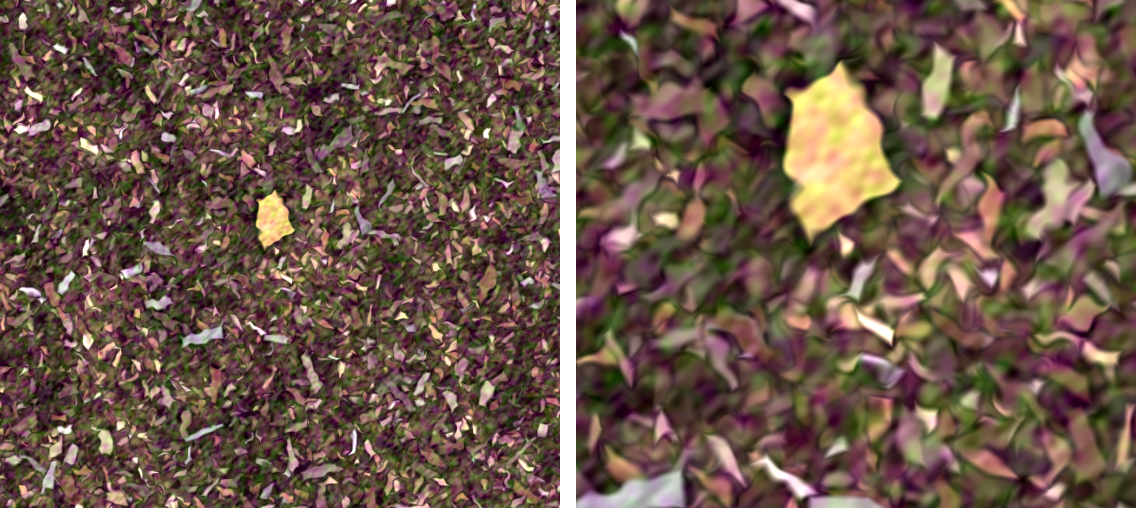
Left: the whole. Right: its middle third, enlarged.
This texture is drawn by a WebGL 1 fragment shader. Its source:

```glsl
precision highp float;
// Dark wood mulch: soft, ragged chips and splinters with red-green colour grain.
uniform vec2 u_resolution;

#define SOFTNESS 0.0029
#define LEAN 1.2
#define SPREAD 2.6
#define SHADOW 0.34
#define EXPOSURE 1.32
#define CHROMA 0.22
#define GRAIN 0.23
#define SOIL vec3(0.13, 0.085, 0.08)
#define BARK vec3(0.30, 0.225, 0.18)
#define WOOD vec3(0.57, 0.42, 0.36)
#define PALE vec3(0.83, 0.745, 0.69)
#define YELLOW vec3(0.98, 0.82, 0.50)

vec4 hash4(vec2 cell) {
  vec4 h = fract(cell.xyxy * vec4(0.1031, 0.1030, 0.0973, 0.1099));
  h += dot(h, h.wzxy + 33.33);
  return fract((h.xxyz + h.yzzw) * h.zywx);
}

float noise(vec2 p) {
  vec2 i = floor(p), f = fract(p);
  f = f * f * (3.0 - 2.0 * f);
  float low = mix(hash4(i).x, hash4(i + vec2(1.0, 0.0)).x, f.x);
  float high = mix(hash4(i + vec2(0.0, 1.0)).x, hash4(i + 1.0).x, f.x);
  return mix(low, high, f.y);
}

vec2 rotate(vec2 p, float angle) {
  float c = cos(angle), s = sin(angle);
  return vec2(c * p.x + s * p.y, c * p.y - s * p.x);
}

// Soil to bark to wood to pale splinter
vec3 woodRamp(float tone) {
  vec3 color = mix(SOIL, BARK, smoothstep(0.0, 0.35, tone));
  color = mix(color, WOOD, smoothstep(0.35, 0.68, tone));
  return mix(color, PALE, smoothstep(0.68, 1.0, tone));
}

// Skewed chip narrowing to one end; size holds half length and half width
float chipDistance(vec2 p, vec2 size, float skew) {
  p.x += p.y * skew;
  float along = clamp(p.x / size.x, -1.0, 1.0);
  float width = size.y * (1.0 - 0.2 * along * along - 0.6 * skew * along);
  return max(abs(p.x) - size.x, abs(p.y) - width);
}

// One scattered layer; size is the largest half length and width in cells
vec3 chipLayer(vec3 color, vec2 p, float cells, vec2 size, float density, vec2 tones) {
  vec2 home = floor(p * cells);
  for (int y = -1; y <= 1; y++) {
    for (int x = -1; x <= 1; x++) {
      vec2 cell = home + vec2(float(x), float(y));
      vec4 place = hash4(cell + cells * 3.7);
      vec4 look = hash4(cell + cells * 7.3 + 51.0);
      if (place.z > density) continue;
      vec2 q = p - (cell + place.xy) / cells;
      q = rotate(q, LEAN + (place.w + look.x - 1.0) * SPREAD);
      vec2 extent = size * mix(vec2(0.4), vec2(1.0), look.yz) / cells;
      float d = chipDistance(q, extent, (look.x - 0.5) * 1.5);
      float shade = smoothstep(0.14 / cells + SOFTNESS, 0.0, d);
      float cover = smoothstep(SOFTNESS, -SOFTNESS, d);
      float tone = mix(tones.x, tones.y, pow(look.w, 1.5));
      vec3 warm = vec3(1.0) + (place.w - 0.5) * vec3(0.10, -0.03, -0.28);
      vec3 tint = mix(warm, vec3(0.90, 1.0, 1.13), step(0.9, look.y));
      color *= 1.0 - SHADOW * shade;
      color = mix(color, woodRamp(tone) * tint, cover);
    }
  }
  return color;
}

// The single broad yellow flake near the middle
vec3 yellowFlake(vec3 color, vec2 p) {
  vec2 q = rotate(p - vec2(0.487, 0.517), 1.85);
  float d = chipDistance(q, vec2(0.040, 0.029), 0.3);
  color *= 1.0 - 0.55 * smoothstep(0.02, 0.0, d);
  vec3 flake = YELLOW + 0.16 * (noise(p * 70.0) - 0.4);
  return mix(color, flake, smoothstep(SOFTNESS, -SOFTNESS, d));
}

void main() {
  vec2 p = gl_FragCoord.xy / u_resolution.x;

  // Ragged edges: bend the plane a little
  vec2 bend = vec2(noise(p * 85.0 + 7.0), noise(p * 85.0 + 63.0)) - 0.5;
  vec2 ragged = p + 0.009 * bend;

  // Soil bed
  float bed = 0.6 * noise(p * 50.0) + 0.4 * noise(p * 100.0 + 9.0);
  vec3 color = woodRamp(0.05 + 0.55 * bed);

  // Litter from fine crumbs to long splinters
  color = chipLayer(color, ragged, 64.0, vec2(0.80, 0.36), 0.72, vec2(0.12, 0.90));
  color = chipLayer(color, ragged + 0.31, 48.0, vec2(0.75, 0.30), 0.50, vec2(0.10, 0.95));
  color = chipLayer(color, ragged + 0.57, 33.0, vec2(0.70, 0.24), 0.32, vec2(0.15, 1.0));
  float patches = 0.5 * noise(p * 12.0 + 4.0) + 0.5 * noise(p * 27.0 + 70.0);
  color *= EXPOSURE * (0.55 + 0.9 * patches);
  color = chipLayer(color, ragged + 0.83, 21.0, vec2(0.56, 0.20), 0.24, vec2(0.55, 1.0));
  color = chipLayer(color, ragged + 1.19, 11.0, vec2(0.42, 0.11), 0.28, vec2(0.66, 1.0));
  color = yellowFlake(color, ragged);

  // Maroon to olive grain, then brightness grain
  float hue = noise(p * 90.0 + 17.0) + 0.7 * noise(p * 150.0 + 41.0) - 0.85;
  color += CHROMA * hue * vec3(-0.15, 1.0, -0.4);
  vec2 streak = rotate(p, 0.7) * vec2(110.0, 190.0);
  color += GRAIN * (noise(streak + 300.0) - 0.45);

  gl_FragColor = vec4(clamp(color, 0.0, 1.0), 1.0);
}
```
